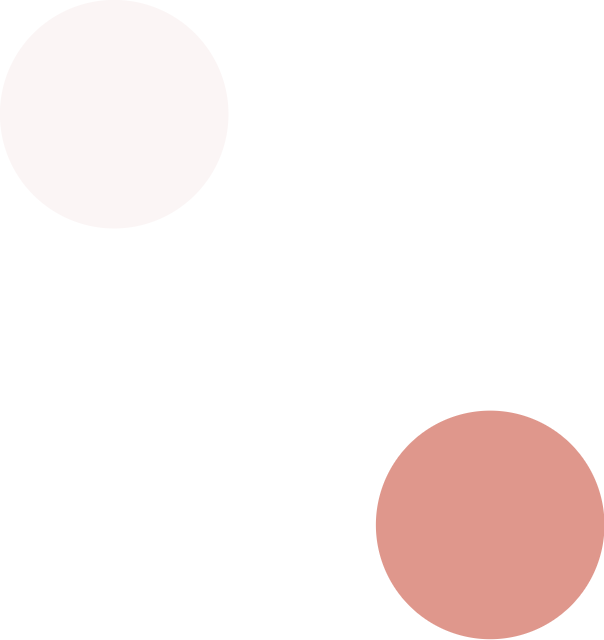
Reproduce this background procedurally as a WebGL 1 fragment shader.

```glsl
precision highp float;
// Two equal flat discs on white: a pale blush one at upper left, a coral one at lower right.

uniform vec2 u_resolution;

const vec3 WHITE = vec3(1.0);
const vec3 BLUSH = vec3(0.984, 0.961, 0.961);
const vec3 CORAL = vec3(0.874, 0.592, 0.549);

const float DISC_RADIUS = 0.1786;
const vec2 BLUSH_CENTER = vec2(0.1784, 0.8216);
const vec2 CORAL_CENTER = vec2(0.7659, 0.1798);

// Signed distance to a circle, negative inside
float circleDistance(vec2 point, vec2 center, float radius) {
    return length(point - center) - radius;
}

// Coverage of a shape, softened over one pixel
float coverage(float dist, float pixel) {
    return clamp(0.5 - dist / pixel, 0.0, 1.0);
}

// Lays a flat disc over the colour below it
vec3 paintDisc(vec3 base, vec3 tint, vec2 point, vec2 center, float radius, float pixel) {
    return mix(base, tint, coverage(circleDistance(point, center, radius), pixel));
}

void main() {
    // Canvas height is one unit
    float pixel = 1.0 / u_resolution.y;
    vec2 point = gl_FragCoord.xy * pixel;

    vec3 color = WHITE;
    color = paintDisc(color, BLUSH, point, BLUSH_CENTER, DISC_RADIUS, pixel);
    color = paintDisc(color, CORAL, point, CORAL_CENTER, DISC_RADIUS, pixel);

    gl_FragColor = vec4(color, 1.0);
}
```
